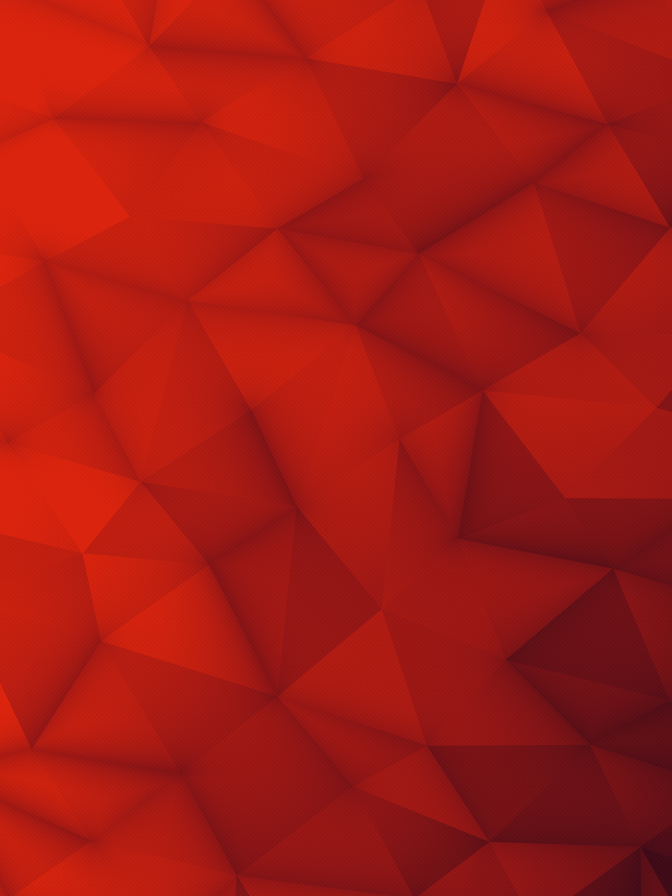
Write a WebGL 1 fragment shader that draws this background.

```glsl
precision highp float;
// Folded low-poly surface in glowing red that sinks into dark maroon.
// A sheared, jittered lattice is split into flat facets; soft shadows
// gather along some of the folds, and a fine dot weave covers it all.

#define AXIS_A vec2(0.092, -0.156)  // steep fold direction, in canvas widths
#define AXIS_B vec2(0.138, 0.104)   // rising fold direction
#define JITTER 0.19                 // vertex shift in cells, safe below 0.25
#define FLIP_SHARE 0.15             // cells split along the other diagonal
#define FACET_CONTRAST 0.125
#define FACET_SLOPE 0.35            // brightness change across a facet
#define CREASE_SHARE 0.32           // folds that hold a shadow
#define CREASE_DEPTH 0.25
#define CREASE_WIDTH 0.026
#define WEAVE_COUNT 140.0           // dots per canvas width
#define WEAVE_DEPTH 0.024

uniform vec2 u_resolution;

float hash(vec2 cell, float salt) {
  vec3 q = fract(vec3(cell, salt) * vec3(0.1031, 0.1130, 0.0973));
  q += dot(q, q.yzx + 33.33);
  return fract((q.x + q.y) * q.z);
}

float cross2(vec2 u, vec2 v) {
  return u.x * v.y - u.y * v.x;
}

// Jittered lattice vertex in canvas space.
vec2 vertex(vec2 id) {
  vec2 shift = vec2(hash(id, 1.0), hash(id, 2.0)) * 2.0 - 1.0;
  vec2 g = id + JITTER * shift;
  return AXIS_A * g.x + AXIS_B * g.y;
}

float lineSide(vec2 p, vec2 a, vec2 b) {
  return cross2(b - a, p - a) / length(b - a);
}

float segmentDistance(vec2 p, vec2 a, vec2 b) {
  vec2 ab = b - a;
  float t = clamp(dot(p - a, ab) / dot(ab, ab), 0.0, 1.0);
  return length(p - a - ab * t);
}

// Facet brightness offset times coverage, and the coverage itself.
vec2 facet(vec2 p, vec2 a, vec2 b, vec2 c, vec2 id, float salt, float contrast) {
  float winding = sign(cross2(b - a, c - a));
  float inside = min(winding * lineSide(p, a, b),
                 min(winding * lineSide(p, b, c), winding * lineSide(p, c, a)));
  float coverage = clamp(0.5 + inside * u_resolution.x, 0.0, 1.0);

  float tilt = 6.2832 * hash(id, salt + 1.0);
  float slope = dot(p - (a + b + c) / 3.0, vec2(cos(tilt), sin(tilt)));
  float tone = mix(hash(id, salt), hash(id, 3.0), 0.25) * 2.0 - 1.0;
  return vec2(contrast * tone + FACET_SLOPE * slope, 1.0) * coverage;
}

// Remaining light beside one fold.
float crease(vec2 p, vec2 a, vec2 b, vec2 id, float salt) {
  float held = step(hash(id, salt), CREASE_SHARE);
  float depth = held * CREASE_DEPTH * mix(0.5, 1.0, hash(id, salt + 0.5));
  return 1.0 - depth * exp(-segmentDistance(p, a, b) / CREASE_WIDTH);
}

vec3 palette(float tone) {
  vec3 maroon = vec3(0.24, 0.045, 0.095);
  vec3 crimson = vec3(0.59, 0.088, 0.083);
  vec3 scarlet = vec3(0.86, 0.142, 0.052);
  vec3 low = mix(maroon, crimson, clamp((tone - 0.24) / 0.35, 0.0, 1.0));
  return mix(low, scarlet, clamp((tone - 0.59) / 0.27, 0.0, 1.0));
}

void main() {
  vec2 p = gl_FragCoord.xy / u_resolution.x;
  vec2 uv = gl_FragCoord.xy / u_resolution;

  // Broad light from the upper left.
  float drop = 1.0 - uv.y;
  float light = 0.88 - 0.17 * uv.x - 0.06 * drop - 0.30 * uv.x * drop;
  float contrast = FACET_CONTRAST * mix(0.35, 1.0, smoothstep(0.1, 1.0, uv.x + drop));

  // Facets and folds of the surrounding cells.
  vec2 home = floor(vec2(cross2(p, AXIS_B), cross2(AXIS_A, p)) / cross2(AXIS_A, AXIS_B));
  vec2 facets = vec2(0.0);
  float openness = 1.0;
  for (int j = -1; j <= 1; j++) {
    for (int i = -1; i <= 1; i++) {
      vec2 id = home + vec2(float(i), float(j));
      vec2 v00 = vertex(id);
      vec2 v10 = vertex(id + vec2(1.0, 0.0));
      vec2 v01 = vertex(id + vec2(0.0, 1.0));
      vec2 v11 = vertex(id + vec2(1.0, 1.0));

      bool flip = hash(id, 4.0) < FLIP_SHARE;
      vec2 d0 = flip ? v10 : v00;
      vec2 d1 = flip ? v01 : v11;
      vec2 tip0 = flip ? v00 : v10;
      vec2 tip1 = flip ? v11 : v01;
      facets += facet(p, d0, d1, tip0, id, 5.0, contrast);
      facets += facet(p, d0, d1, tip1, id, 7.0, contrast);

      // The deepest fold wins, so meeting folds do not pile up.
      openness = min(openness, crease(p, v00, v10, id, 9.0));
      openness = min(openness, crease(p, v00, v01, id, 10.0));
      openness = min(openness, crease(p, d0, d1, id, 11.0));
    }
  }
  float tone = (light + facets.x / max(facets.y, 0.001)) * openness;

  // Fine dot weave.
  vec2 weave = sin(p * WEAVE_COUNT * 6.2832);
  tone += WEAVE_DEPTH * weave.x * weave.y;

  gl_FragColor = vec4(palette(tone), 1.0);
}
```
